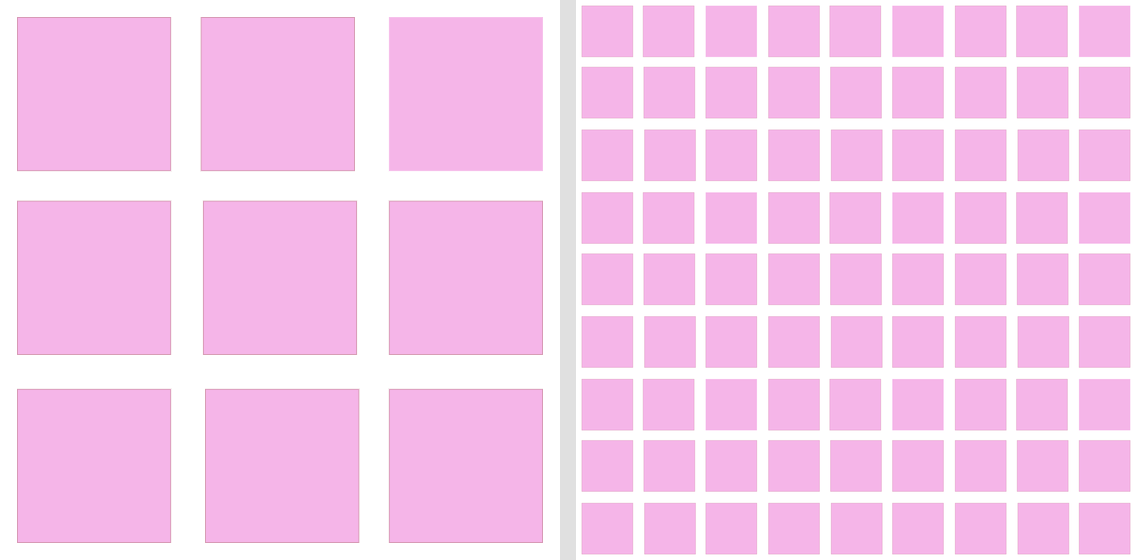
Left: one tile. Right: repeated 3 by 3.
Reproduce this pattern procedurally as a WebGL 1 fragment shader.

```glsl
precision highp float;

uniform vec2 u_resolution;

#define REPEATS 3.0
#define HALF_SIDE 0.1376
#define LINE_WIDTH 0.001
#define INSET 0.0013
#define NUDGE 0.0039
#define PAPER vec3(1.0)
#define FILL vec3(0.96, 0.71, 0.91)
#define OUTLINE vec3(0.76, 0.52, 0.56)
#define PALE_OUTLINE vec3(0.97, 0.79, 0.93)

// Signed distance to an axis-aligned square, with sharp corners
float squareDistance(vec2 p, float halfSide) {
  vec2 d = abs(p) - halfSide;
  return max(d.x, d.y);
}

// Share of a pixel lying inside the shape
float coverage(float distance, float pixel) {
  return clamp(0.5 - distance / pixel, 0.0, 1.0);
}

// Uneven placement: outer squares lean inward, the middle ones drift
vec2 squareOffset(vec2 cell) {
  vec2 fromMiddle = cell - 1.0;
  vec2 isMiddle = 1.0 - abs(fromMiddle);
  vec2 drift = isMiddle * vec2(-fromMiddle.y, 1.0);
  return -INSET * fromMiddle + NUDGE * drift;
}

void main() {
  vec2 uv = gl_FragCoord.xy / u_resolution;
  float pixel = 1.0 / min(u_resolution.x, u_resolution.y);

  // Grid of squares, one per cell
  vec2 cell = mod(floor(uv * REPEATS), REPEATS);
  vec2 local = (fract(uv * REPEATS) - 0.5) / REPEATS;
  float d = squareDistance(local - squareOffset(cell), HALF_SIDE);

  // The upper right square has a faded outline
  float faded = step(2.0 * REPEATS - 2.5, cell.x + cell.y);
  vec3 outline = mix(OUTLINE, PALE_OUTLINE, faded);

  // Outline over paper, then the fill within it
  vec3 color = mix(PAPER, outline, coverage(d, pixel));
  color = mix(color, FILL, coverage(d + LINE_WIDTH, pixel));
  gl_FragColor = vec4(color, 1.0);
}
```
